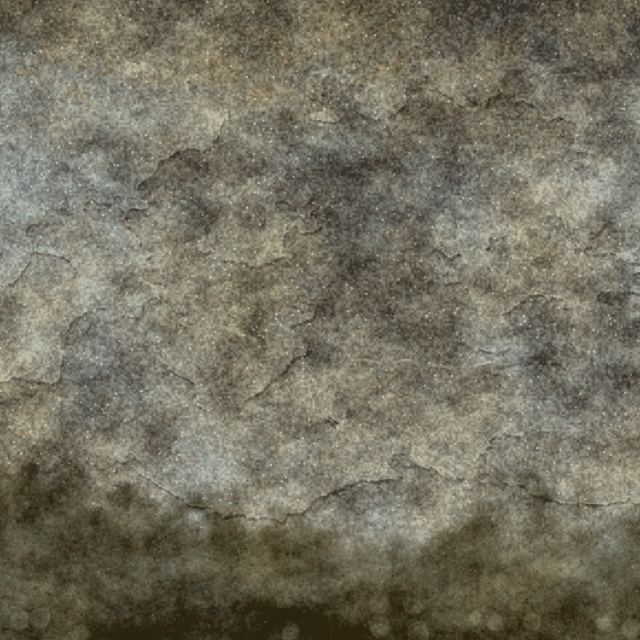
Write a Shadertoy shader that draws this texture.

```glsl
// Weathered stone wall: mottled grey plaster with flaking plates, a dark top band
// and a mossy foot. Layered noise sets the tone, thresholded noise cuts the plates,
// and cellular noise scatters the mineral specks, pits and lichen spots.

#define STONE_DARK vec3(0.22, 0.20, 0.165)
#define STONE_PALE vec3(0.66, 0.66, 0.60)
#define MOSS_DARK vec3(0.17, 0.14, 0.06)
#define MOSS_PALE vec3(0.55, 0.54, 0.45)
#define BASE_TONE 0.49
#define CLOUD_CONTRAST 0.95
#define MOTTLE_CONTRAST 1.0
#define GRAIN_CONTRAST 0.42
#define GRAIN_SCALE 290.0
#define SPECK_SCALE 115.0
#define PLATE_LEVEL 0.055
#define MOSS_HEIGHT 0.235

float hash(vec2 p) {
    vec3 q = fract(p.xyx * 0.1031);
    q += dot(q, q.yzx + 33.33);
    return fract((q.x + q.y) * q.z);
}

float noise(vec2 p) {
    vec2 i = floor(p), f = fract(p);
    f = f * f * (3.0 - 2.0 * f);
    return mix(mix(hash(i), hash(i + vec2(1, 0)), f.x),
               mix(hash(i + vec2(0, 1)), hash(i + vec2(1, 1)), f.x), f.y);
}

float fbm(vec2 p, int octaves) {
    float sum = 0.0, amp = 0.5, total = 0.0;
    for (int i = 0; i < octaves; i++) {
        sum += amp * noise(p);
        total += amp;
        amp *= 0.56;
        p = mat2(0.96, 0.28, -0.28, 0.96) * p * 2.03 + 17.3;
    }
    return sum / total;
}

// Nearest scattered point: x = distance, y = random id
vec2 cells(vec2 p) {
    vec2 cell = floor(p), best = vec2(9.0, 0.0);
    for (int y = -1; y <= 1; y++)
    for (int x = -1; x <= 1; x++) {
        vec2 c = cell + vec2(x, y);
        vec2 point = c + 0.15 + 0.7 * vec2(hash(c + 5.7), hash(c + 91.3));
        float d = distance(p, point);
        if (d < best.x) best = vec2(d, hash(c + 43.1));
    }
    return best;
}

float bump(float x, float centre, float width) {
    float d = (x - centre) / width;
    return exp(-d * d);
}

// Signed plate field: positive where the top coat still holds
float plateField(vec2 p) {
    vec2 warp = vec2(noise(p * 13.0), noise(p * 13.0 + 40.0)) - 0.5;
    float field = fbm((p + 0.035 * warp) * vec2(5.0, 6.5) + 3.0, 6) - 0.5;
    field += 0.15 * bump(p.y, 0.30, 0.07) + 0.13 * bump(p.y, 0.86, 0.06);
    field -= 0.5 * smoothstep(0.89, 0.98, p.y);
    field -= 0.3 * (1.0 - smoothstep(0.14, 0.25, p.y));
    return field - PLATE_LEVEL;
}

float scratch(vec2 p, vec2 a, vec2 b, float width) {
    vec2 ab = b - a;
    float t = clamp(dot(p - a, ab) / dot(ab, ab), 0.0, 1.0);
    return 1.0 - smoothstep(0.2 * width, width, distance(p, a + t * ab));
}

void mainImage(out vec4 fragColor, in vec2 fragCoord) {
    vec2 p = fragCoord / iResolution.y;

    // Broad clouds and finer mottling, slightly stretched sideways
    float cloud = fbm(p * vec2(3.6, 4.4) + 21.0, 6) - 0.5;
    float mottle = fbm(p * vec2(20.0, 27.0) + 60.0, 5) - 0.5;
    float wear = noise(p * 38.0 + 9.0);
    float tone = BASE_TONE + CLOUD_CONTRAST * cloud + MOTTLE_CONTRAST * mottle;
    tone += 0.13 * smoothstep(0.2, 0.5, abs(p.x - 0.5)) * bump(p.y, 0.74, 0.15);

    // Plates with broken bright rims and a thin shadow below
    float field = plateField(p);
    float plate = smoothstep(-0.008, 0.012, field);
    float above = smoothstep(-0.008, 0.012, plateField(p + vec2(-0.002, 0.005)));
    float rim = bump(field, 0.012, 0.012) * smoothstep(0.4, 0.8, wear);
    tone += 0.13 * plate + 0.16 * rim - 0.24 * above * (1.0 - plate);

    // Dark top band and mossy foot with vertical stains
    float topBand = smoothstep(0.91, 0.94, p.y + 0.35 * mottle + 0.2 * cloud);
    float moss = 1.0 - smoothstep(-0.06, 0.06, p.y - MOSS_HEIGHT + 0.3 * cloud + 0.15 * mottle);
    float foot = 1.0 - smoothstep(0.0, 0.13, p.y + 0.2 * cloud);
    float stain = fbm(p * vec2(42.0, 6.0), 3) - 0.5;
    tone -= 0.20 * topBand + 0.30 * foot + moss * (0.03 + 0.35 * stain);

    // Long pale scratches
    vec2 q = p + 0.012 * (vec2(noise(p * 30.0), noise(p * 30.0 + 7.0)) - 0.5);
    float lines = scratch(q, vec2(0.21, 0.57), vec2(0.40, 0.465), 0.006)
                + scratch(q, vec2(0.53, 0.435), vec2(0.77, 0.43), 0.004);
    tone += 0.26 * lines * smoothstep(0.2, 0.7, wear);

    // Round lichen spots along the foot
    vec2 lichen = cells(p * 21.0 + 0.25 * mottle);
    float spot = (1.0 - smoothstep(0.24, 0.36, lichen.x + 0.5 * mottle)) * step(0.5, lichen.y);
    tone += 0.27 * spot * (1.0 - smoothstep(0.04, 0.08, p.y));

    // Fine grain, bright specks and dark pits
    float grain = noise(p * GRAIN_SCALE) + 0.6 * noise(p * GRAIN_SCALE * 0.47 + 31.0) - 0.8;
    tone += GRAIN_CONTRAST * grain * (1.0 - 0.4 * moss);
    vec2 speck = cells(p * SPECK_SCALE);
    float dotMask = 1.0 - smoothstep(0.10, 0.34, speck.x);
    tone += dotMask * (0.5 * smoothstep(0.78, 1.0, speck.y) * (1.0 - 0.6 * moss)
                       - 0.2 * step(speck.y, 0.1));

    // Colour ramps with drifting warm and cool tints
    tone = clamp(tone, 0.0, 1.15);
    vec3 color = mix(mix(STONE_DARK, STONE_PALE, tone), mix(MOSS_DARK, MOSS_PALE, tone), moss);
    float warmth = fbm(p * 7.0 + 80.0, 4) - 0.5 + 0.25 * topBand;
    color *= 1.0 + warmth * vec3(0.13, 0.0, -0.22);
    color += 0.03 * (noise(p * GRAIN_SCALE * 0.8 + 55.0) - 0.5) * vec3(1.0, -0.3, -1.0);
    fragColor = vec4(clamp(color, 0.0, 1.0), 1.0);
}
```
